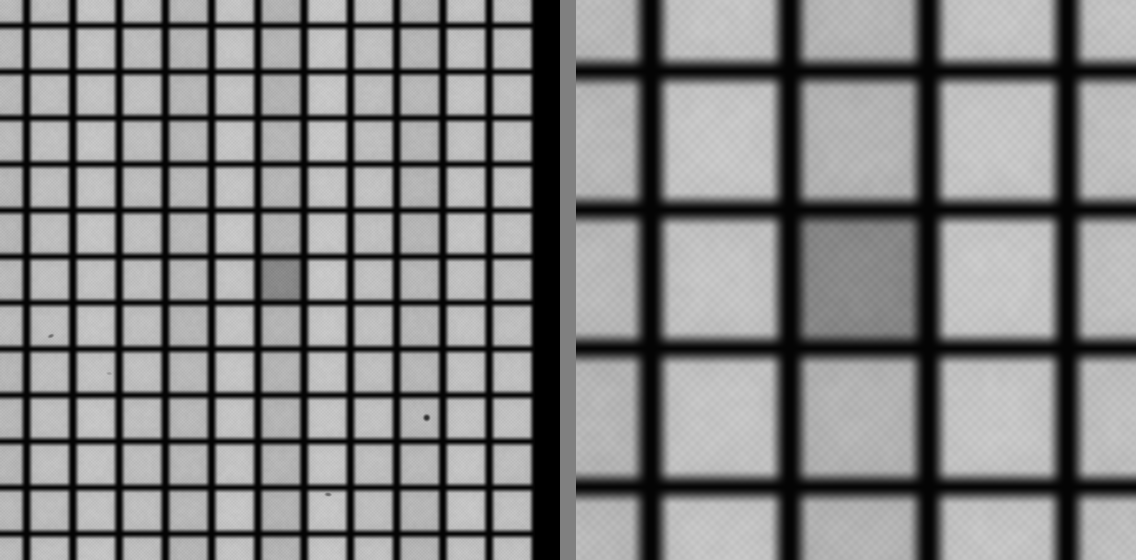
Left, the full canvas; right, a detail of the centre.
Write a Shadertoy shader that draws this pattern.

```glsl
// A backlit grid of soft grey square cells divided by blurred black bars.
// Cells come from a repeated box mask; column tones, a fine weave, one dim cell
// and a few dust specks vary them, and a black margin closes the right side.

const vec2 PITCH = vec2(0.0826, 0.0825);        // cell spacing
const vec2 ORIGIN = vec2(0.0475, 0.0467);       // first bar crossing
const vec2 BAR_HALF = vec2(0.0068, 0.0053);     // half widths of the bars
const float BLUR = 0.0058;                      // half width of the soft edge
const float WEAVE_PERIOD = 0.0059;
const float LAST_COLUMN = 10.0;
const vec2 DIM_CELL = vec2(5.0);
const float TAU = 6.2831853;

// Brightness of each column, starting with the cut one at the left
const float COLUMN_TONE[12] = float[12](
    0.725, 0.745, 0.765, 0.748, 0.722, 0.768,
    0.708, 0.775, 0.752, 0.718, 0.765, 0.750);

// Dust: centre x, centre y, size, darkness
const vec4 SPECKS[4] = vec4[4](
    vec4(0.091, 0.400, 0.0060, 0.40),
    vec4(0.762, 0.254, 0.0066, 0.75),
    vec4(0.586, 0.117, 0.0064, 0.45),
    vec4(0.195, 0.333, 0.0050, 0.18));

float hash(vec2 p) {
    vec3 q = fract(vec3(p.xyx) * 0.1031);
    q += dot(q, q.yzx + 33.33);
    return fract((q.x + q.y) * q.z);
}

float valueNoise(vec2 p) {
    vec2 i = floor(p);
    vec2 f = smoothstep(0.0, 1.0, fract(p));
    float low = mix(hash(i), hash(i + vec2(1.0, 0.0)), f.x);
    float high = mix(hash(i + vec2(0.0, 1.0)), hash(i + 1.0), f.x);
    return mix(low, high, f.y);
}

// Light passing between the bars; dist is the distance to the nearest bar axes
float cellMask(vec2 dist, vec2 halfWidth, float blur) {
    vec2 m = smoothstep(halfWidth - blur, halfWidth + blur, dist);
    return m.x * m.y;
}

// Crossed ripples, faded out where pixels are too coarse to show them
float weave(vec2 p, float period, float pixel) {
    vec2 s = sin(p * TAU / period);
    return s.x * s.y * (1.0 - smoothstep(0.35, 0.5, pixel / period));
}

// Soft oval fleck, tilted by angle and flattened by stretch
float speck(vec2 p, float size, float angle, float stretch) {
    float c = cos(angle), s = sin(angle);
    vec2 q = vec2(c * p.x + s * p.y, c * p.y - s * p.x);
    q.y *= stretch;
    return 1.0 - smoothstep(0.25, 1.3, length(q) / size);
}

float dustShade(vec2 p) {
    float shade = 1.0;
    for (int i = 0; i < 4; i++) {
        vec4 d = SPECKS[i];
        bool isRound = d.w > 0.6;
        float angle = i == 0 ? 0.4 : -0.1;
        shade *= 1.0 - d.w * speck(p - d.xy, d.z, angle, isRound ? 1.0 : 1.7);
    }
    return shade;
}

float cellTone(vec2 cell) {
    int column = clamp(int(cell.x) + 1, 0, 11);
    float tone = COLUMN_TONE[column] + 0.016 * (hash(cell + 17.0) - 0.5);
    return all(equal(cell, DIM_CELL)) ? 0.54 : tone;
}

void mainImage(out vec4 fragColor, in vec2 fragCoord) {
    float pixel = 1.0 / iResolution.y;
    vec2 p = fragCoord * pixel;

    // Repeat the cell
    vec2 grid = (p - ORIGIN) / PITCH;
    vec2 cell = floor(grid);
    vec2 local = fract(grid);
    vec2 dist = min(local, 1.0 - local) * PITCH;
    float light = cellMask(dist, BAR_HALF, max(BLUR, pixel));

    // Glow towards the middle, weave and grain
    float glow = smoothstep(0.1, 0.35, min(local.x, local.y))
               * smoothstep(0.1, 0.35, min(1.0 - local.x, 1.0 - local.y));
    float tone = cellTone(cell) - 0.022 * (1.0 - glow);
    tone += 0.018 * weave(p, WEAVE_PERIOD, pixel);
    tone += 0.022 * (valueNoise(p * 150.0) - 0.5);
    tone *= dustShade(p);

    // Faint leak within the bars, solid black in the margin
    float value = mix(0.015, tone, light);
    value *= step(cell.x, LAST_COLUMN);
    fragColor = vec4(vec3(value), 1.0);
}
```
